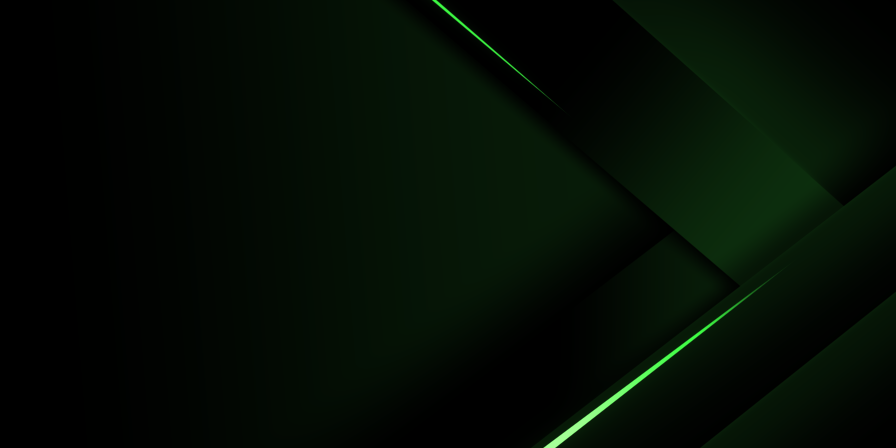
A WebGL 1 fragment shader for this background:

```glsl
precision highp float;
// Dark green overlapping diagonal panels with two tapered neon streaks.
uniform vec2 u_resolution;

// Panel edges: start and end points on a canvas 2 wide and 1 high
const vec2 RIDGE_A = vec2(0.906, 1.0);
const vec2 RIDGE_B = vec2(1.646, 0.367);
const vec2 UPPER_A = vec2(1.367, 1.0);
const vec2 UPPER_B = vec2(1.870, 0.552);
const vec2 CROSS_A = vec2(1.185, 0.0);
const vec2 CROSS_B = vec2(2.0, 0.630);
const vec2 FOLD_A = vec2(0.870, 0.0);
const vec2 FOLD_B = vec2(1.503, 0.484);
const vec2 LOWER_A = vec2(1.5625, 0.0);
const vec2 LOWER_B = vec2(2.0, 0.349);

// Streaks: broad end and tip
const vec2 TOP_STREAK_A = vec2(0.969, 1.0);
const vec2 TOP_STREAK_B = vec2(1.285, 0.730);
const vec2 LOW_STREAK_A = vec2(1.226, 0.0);
const vec2 LOW_STREAK_B = vec2(1.790, 0.431);
const float TOP_STREAK_WIDTH = 0.0032;
const float LOW_STREAK_WIDTH = 0.0080;

const vec3 PANEL_TINT = vec3(0.27, 1.0, 0.29);
const vec3 NEON_GREEN = vec3(0.22, 0.90, 0.24);
const vec3 NEON_PALE = vec3(0.62, 1.0, 0.56);
const float RIM_LIGHT = 0.035;
const float RIM_WIDTH = 0.006;

// Signed distance to a line, positive on the left of a -> b
float sideOf(vec2 p, vec2 a, vec2 b) {
  vec2 d = normalize(b - a);
  return d.x * (p.y - a.y) - d.y * (p.x - a.x);
}

// Smooth coverage of the positive side
float cover(float dist, float aa) {
  return smoothstep(-aa, aa, dist);
}

// Gaussian falloff
float falloff(float dist, float size) {
  return exp(-dist * dist / (size * size));
}

float rim(float dist) {
  return RIM_LIGHT * exp(-abs(dist) / RIM_WIDTH);
}

// Light line that narrows and dims towards its tip
vec3 streak(vec2 p, vec2 a, vec2 b, float width, vec3 hot, float aa) {
  vec2 axis = b - a;
  float t = dot(p - a, axis) / dot(axis, axis);
  float k = clamp(t, 0.0, 1.0);
  float dist = abs(sideOf(p, a, b));
  float halfWidth = width * (1.0 - k);
  float core = 1.0 - smoothstep(halfWidth - aa, halfWidth + aa, dist);
  float fade = 1.0 - smoothstep(0.55, 1.0, t);
  float glow = 0.10 * exp(-dist / (width * 2.5)) * (1.0 - k);
  return (mix(hot, NEON_GREEN, smoothstep(0.0, 0.6, k)) * core + NEON_GREEN * glow) * fade;
}

void main() {
  vec2 p = gl_FragCoord.xy / u_resolution * vec2(2.0, 1.0);
  float aa = 0.8 / u_resolution.y;

  float ridge = sideOf(p, RIDGE_A, RIDGE_B);
  float upper = sideOf(p, UPPER_A, UPPER_B);
  float cross_ = sideOf(p, CROSS_A, CROSS_B);
  float fold = sideOf(p, FOLD_A, FOLD_B);
  float lower = sideOf(p, LOWER_A, LOWER_B);
  float along = dot(p - RIDGE_A, normalize(RIDGE_B - RIDGE_A));

  // Large left panel, fading to black on the left and at the fold
  float panel = 0.105 * smoothstep(0.05, 1.35, p.x + 0.08 * (p.y - 0.5));
  panel *= smoothstep(-0.02, 0.20, fold) * smoothstep(0.012, -0.045, ridge);

  // Wedge below the fold
  float wedge = 0.11 * smoothstep(1.22, 1.62, p.x);
  wedge *= smoothstep(0.015, -0.05, ridge) * smoothstep(-0.02, 0.05, cross_);

  // Band between the two descending edges
  float band = 0.18 * smoothstep(0.35, 0.98, along);
  band *= mix(0.45, 1.0, smoothstep(0.0, 0.09, cross_));

  // Upper right panel, lit from its left edge
  float corner = 0.125 * falloff(upper, 0.20) + rim(upper);
  corner *= mix(0.55, 1.0, smoothstep(0.25, 0.7, along)) * smoothstep(-0.02, 0.13, cross_);

  // Ascending lower panels
  float strip = 0.10 * falloff(cross_, 0.13) + rim(cross_);
  strip *= mix(0.6, 1.0, smoothstep(1.2, 1.9, p.x));
  float base = 0.085 * falloff(lower, 0.13) + rim(lower);

  // Stack the panels
  float light = mix(wedge, panel, cover(fold, aa));
  light = mix(light, band, cover(ridge, aa));
  light = mix(light, corner, cover(upper, aa));
  light = mix(strip, light, cover(cross_, aa));
  light = mix(base, light, cover(lower, aa));

  vec3 color = PANEL_TINT * light;
  color += streak(p, TOP_STREAK_A, TOP_STREAK_B, TOP_STREAK_WIDTH, NEON_GREEN, aa);
  color += streak(p, LOW_STREAK_A, LOW_STREAK_B, LOW_STREAK_WIDTH, NEON_PALE, aa);
  gl_FragColor = vec4(min(color, 1.0), 1.0);
}
```
